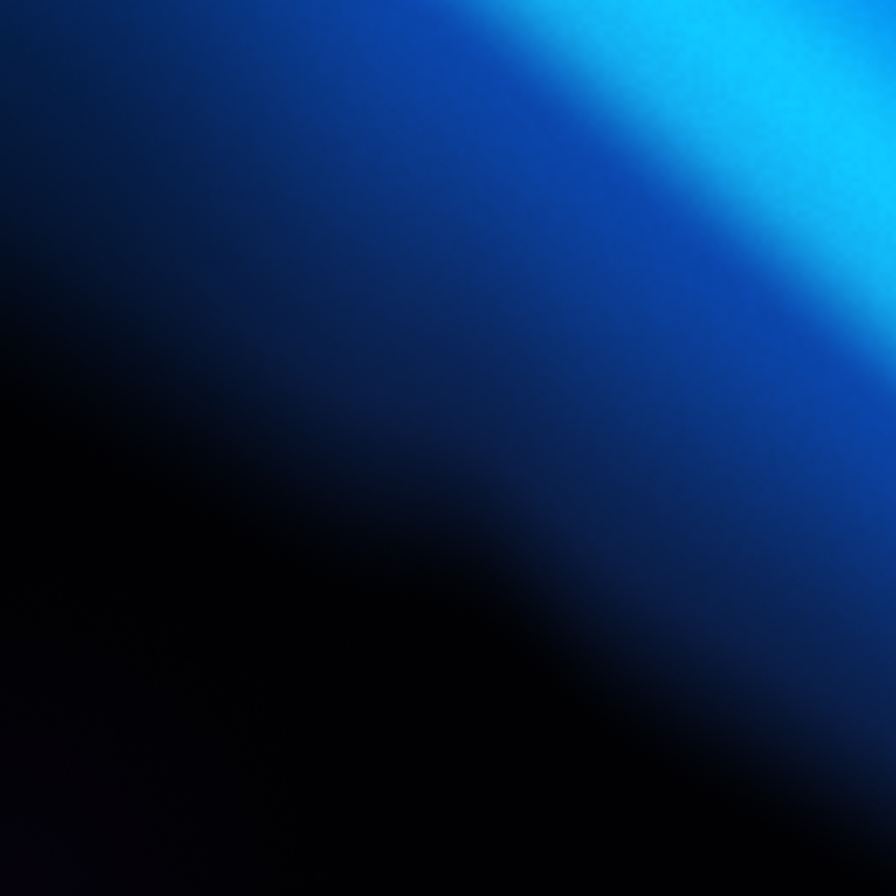
Reproduce this background procedurally as a Shadertoy shader.

```glsl
// Diagonal cyan light beam fading through royal blue and navy into black.

float hash(vec2 p) {
    vec3 q = fract(vec3(p.xyx) * 0.1031);
    q += dot(q, q.yzx + 33.33);
    return fract((q.x + q.y) * q.z);
}

float valueNoise(vec2 p) {
    vec2 cell = floor(p), f = fract(p);
    f = f * f * (3.0 - 2.0 * f);
    float low = mix(hash(cell), hash(cell + vec2(1, 0)), f.x);
    float high = mix(hash(cell + vec2(0, 1)), hash(cell + vec2(1, 1)), f.x);
    return mix(low, high, f.y);
}

void mainImage(out vec4 fragColor, in vec2 fragCoord) {
    vec2 uv = fragCoord / iResolution.xy;

    // Heights of the shadow border and of the beam border in this column
    float fold = (uv.x - 0.53) / 0.11;
    float shadowEdge = 0.61 - 0.57 * uv.x + 0.05 * exp(-fold * fold);
    float beamEdge = 0.61 + 0.86 * (1.0 - uv.x);
    float rise = (uv.y - shadowEdge) / (beamEdge - shadowEdge);
    float beamDepth = uv.y - beamEdge;

    // Shadow with a faint violet glow at the lower left
    vec3 color = vec3(0.004, 0.004, 0.012);
    color += vec3(0.014, 0.004, 0.028) * exp(-dot(uv, uv) * 18.0);

    // Navy to royal blue, dimmer toward the left
    vec3 blue = mix(vec3(0.04, 0.11, 0.26), vec3(0.043, 0.285, 0.70),
                    smoothstep(0.1, 1.0, rise));
    blue *= mix(vec3(0.5, 0.76, 0.76), vec3(1.0), smoothstep(0.0, 0.5, uv.x));
    color = mix(color, blue, smoothstep(-0.1, 0.27, rise));

    // Beam: soft border, bright crest, deeper blue in the corner
    color = mix(color, vec3(0.07, 0.70, 0.95), smoothstep(-0.085, 0.085, beamDepth));
    color = mix(color, vec3(0.06, 0.78, 1.0), smoothstep(0.06, 0.18, beamDepth));
    color = mix(color, vec3(0.02, 0.58, 0.95), smoothstep(0.2, 0.42, beamDepth));

    // Faint soft grain, plus dither against banding
    color *= 1.0 + 0.035 * (valueNoise(uv * 130.0) - 0.5);
    color += (hash(floor(uv * 512.0)) - 0.5) / 255.0;

    fragColor = vec4(clamp(color, 0.0, 1.0), 1.0);
}
```
